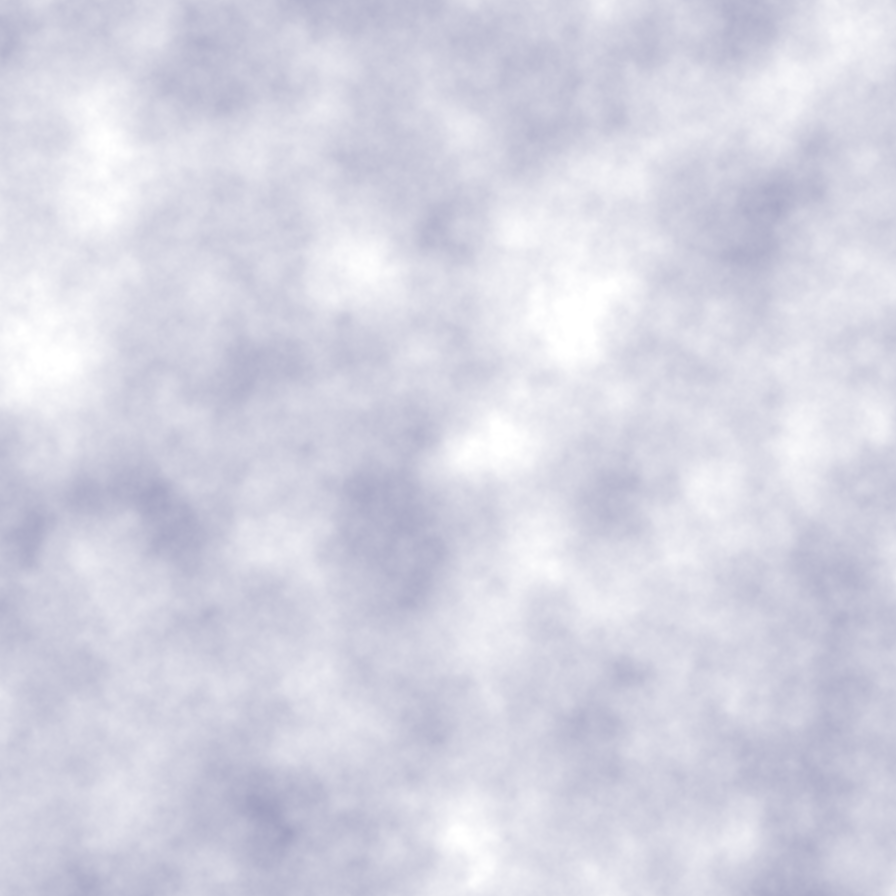
A Shadertoy shader for this texture:

```glsl
// Soft, pale lavender clouds drifting into white: layered cellular noise.

const vec3 SHADOW_LAVENDER = vec3(0.60, 0.60, 0.732);
const vec3 CLOUD_WHITE = vec3(1.0);

const float BASE_CELLS = 7.5;    // cells across the canvas in the coarsest layer
const int LAYERS = 6;
const int PUFFS_PER_CELL = 2;
const float LAYER_GAIN = 0.57;
const float MEAN_TONE = 0.587;
const float CONTRAST = 0.212;

// Three random values in 0..1 for a cell of one layer
vec3 hash3(vec3 p) {
    p = fract(p * vec3(0.1031, 0.1030, 0.0973));
    p += dot(p, p.yxz + 33.33);
    return fract((p.xxy + p.yxx) * p.zyx);
}

// Smooth round bump of radius 1, from its squared distance
float softPuff(float distanceSquared) {
    float falloff = max(1.0 - distanceSquared, 0.0);
    return falloff * falloff * falloff;
}

// Cellular noise: each cell scatters a few light or dark puffs
float puffNoise(vec2 position, float seed) {
    vec2 cell = floor(position);
    float total = 0.0;
    for (int y = -1; y <= 1; y++) {
        for (int x = -1; x <= 1; x++) {
            vec2 neighbour = cell + vec2(x, y);
            for (int puff = 0; puff < PUFFS_PER_CELL; puff++) {
                vec3 random = hash3(vec3(neighbour, seed + 7.0 * float(puff)));
                vec2 toPuff = neighbour + random.xy - position;
                total += (2.0 * random.z - 1.0) * softPuff(dot(toPuff, toPuff));
            }
        }
    }
    return total;
}

// Layers of ever finer and fainter puffs
float cloudNoise(vec2 position, float cells, float gain) {
    float total = 0.0;
    float amplitude = 1.0;
    for (int layer = 0; layer < LAYERS; layer++) {
        float seed = 17.0 + 31.0 * float(layer);
        total += amplitude * puffNoise(position * cells + seed, seed);
        cells *= 2.0;
        amplitude *= gain;
    }
    return total;
}

void mainImage(out vec4 fragColor, in vec2 fragCoord) {
    vec2 uv = fragCoord / iResolution.y;
    float clouds = cloudNoise(uv, BASE_CELLS, LAYER_GAIN);
    float tone = clamp(MEAN_TONE + CONTRAST * clouds, 0.0, 1.0);
    fragColor = vec4(mix(SHADOW_LAVENDER, CLOUD_WHITE, tone), 1.0);
}
```
